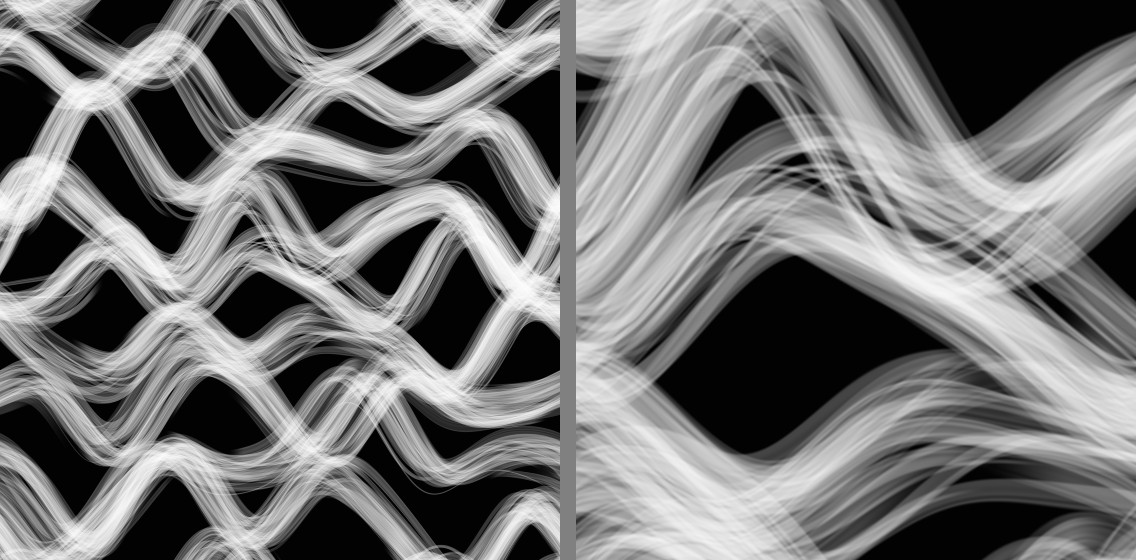
Left, the full canvas; right, a detail of the centre.
This pattern is drawn by a Shadertoy shader. Its source:

```glsl
// Tileable bundles of pale translucent fibres that wave and cross on black.
// Each bundle is one periodic curve, redrawn many times with random shifts inside
// a disc; the overlapping layers add up to bright cores and frayed grey edges.

#define STRANDS 9          // bundles stacked over the canvas height
#define FIBRES 30          // translucent strokes per bundle
#define BUNDLE_RADIUS 0.037
#define THIN_WIDTH 0.0012  // half widths of the strokes
#define BROAD_WIDTH 0.019
#define OPACITY 0.27
#define WAVE_HEIGHT vec3(0.055, 0.16, 0.08)
#define FRAY 0.005         // slow wander of single strokes
#define REACH 0.21         // vertical range a bundle can cover
#define SEED 4.0

const float TAU = 6.2831853;
const vec3 BLACK = vec3(0.008);
const vec3 WHITE = vec3(0.995);

vec4 hash4(vec2 p) {
    vec4 q = fract(p.xyxy * vec4(0.1031, 0.1030, 0.0973, 0.1099));
    q += dot(q, q.wzxy + 33.33);
    return fract((q.xxyz + q.yzzw) * q.zywx);
}

// Height (x) and slope (y) of a curve made of whole-number harmonics.
vec2 wave(float x, vec3 freq, vec3 amp, vec3 phase) {
    vec3 angle = TAU * (freq * x + phase);
    return vec2(dot(amp, sin(angle)), dot(amp * freq * TAU, cos(angle)));
}

// Opacity of one stroke; "dist" is the signed distance to its centre line.
float stroke(float dist, float x, vec4 look, float phase) {
    float soft = max(0.0011, 0.6 / iResolution.y);
    float swell = 0.85 + 0.15 * sin(TAU * (3.0 * x + look.w));
    float halfWidth = mix(THIN_WIDTH, BROAD_WIDTH, look.x * look.x) * swell;
    float body = 1.0 - smoothstep(halfWidth - soft, halfWidth + soft, abs(dist));

    // Strokes fade in and out along the bundle.
    float repeats = 1.0 + floor(2.0 * look.z);
    float presence = smoothstep(-0.65, -0.3, sin(TAU * (repeats * x + phase)));

    // Fine bristle marks along the stroke.
    float bristles = 0.85 + 0.15 * sin(dist * 700.0 + 3.0 * sin(dist * 390.0 + TAU * look.w));
    return OPACITY * mix(0.6, 1.4, look.y) * body * presence * bristles;
}

void mainImage(out vec4 fragColor, in vec2 fragCoord) {
    vec2 uv = fragCoord / iResolution.xy;
    float darkness = 1.0;

    for (int s = 0; s < STRANDS; s++) {
        // Shape of this bundle.
        float id = float(s) + SEED;
        vec4 shape = hash4(vec2(id, 7.0));
        vec4 turn = hash4(vec2(id, 19.0));
        vec3 freq = vec3(1.0, 3.0, 4.0) + floor(shape.xyz * vec3(2.0, 1.6, 2.0));
        vec3 amp = WAVE_HEIGHT / freq * mix(vec3(0.75), vec3(1.35), turn.zxy);
        vec3 phase = turn.xyz;
        float base = (float(s) + 0.5 + 0.4 * (shape.w - 0.5)) / float(STRANDS);

        float gap = uv.y - base - wave(uv.x, freq, amp, phase).x;
        if (abs(gap - round(gap)) > REACH) continue;

        float radius = BUNDLE_RADIUS * (1.0 + 0.18 * sin(TAU * (2.0 * uv.x + turn.w)));

        for (int f = 0; f < FIBRES; f++) {
            vec2 key = vec2(id * 3.0 + 41.0, float(f) + 2.0);
            vec4 place = hash4(key);
            vec4 look = hash4(key + vec2(87.0, 53.0));

            // Shift within the disc; thin strokes stray further out.
            float angle = TAU * place.x;
            float stray = mix(1.15, 0.9, look.x);
            vec2 shift = radius * stray * sqrt(place.y) * vec2(cos(angle), sin(angle));
            shift.y += FRAY * sin(TAU * (floor(2.0 + 3.0 * place.z) * uv.x + place.w));

            // First-order distance to the shifted curve, wrapped vertically.
            vec2 curve = wave(uv.x - shift.x, freq, amp, phase);
            float rise = uv.y - base - shift.y - curve.x;
            rise -= round(rise);
            float dist = rise * inversesqrt(1.0 + curve.y * curve.y);

            darkness *= 1.0 - stroke(dist, uv.x, look, place.w);
        }
    }

    fragColor = vec4(mix(WHITE, BLACK, darkness), 1.0);
}
```
